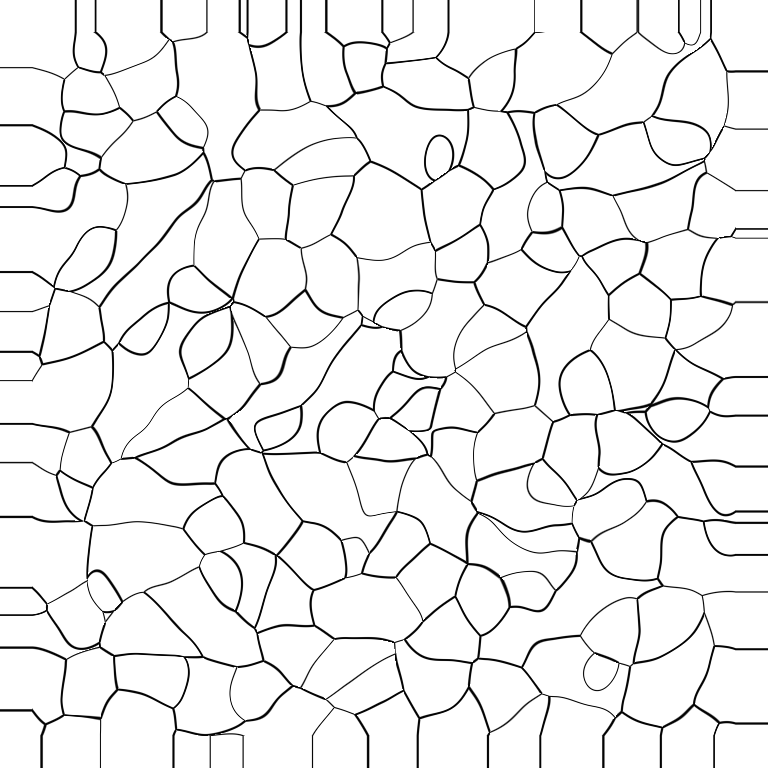
A three.js fragment shader for this pattern:

```glsl
#define GRID 13.0
#define MARGIN 0.042
#define JITTER 0.92
#define STRETCH_MAX 2.7
#define SIZE_MIN 0.78
#define SIZE_MAX 1.15
#define WOBBLE 0.09
#define THICK_HALF 0.00138
#define THIN_HALF 0.00075
#define THIN_SHARE 0.24
#define SOFTNESS 0.0018
#define INK vec3(0.01)

varying vec2 vUv;

float hash(vec2 p) {
  vec3 q = fract(vec3(p.xyx) * vec3(0.1031, 0.1030, 0.0973));
  q += dot(q, q.yzx + 33.33);
  return fract((q.x + q.y) * q.z);
}

vec2 hash2(vec2 p) {
  return vec2(hash(p + 17.3), hash(p + 71.9));
}

float noise(vec2 p) {
  vec2 i = floor(p);
  vec2 f = fract(p);
  f = f * f * (3.0 - 2.0 * f);
  return mix(mix(hash(i), hash(i + vec2(1.0, 0.0)), f.x),
             mix(hash(i + vec2(0.0, 1.0)), hash(i + 1.0), f.x), f.y);
}

// Elliptical distance to the seed of one cell: gradient in xy, distance in z
vec3 cellDistance(vec2 p, vec2 id) {
  vec2 seed = id + 0.5 + JITTER * (hash2(id) - 0.5);
  float angle = 6.2832 * noise(id * 0.23 + 5.0) + 0.9 * (hash(id + 131.0) - 0.5);
  vec2 along = vec2(cos(angle), sin(angle));
  vec2 across = vec2(-along.y, along.x);
  float size = mix(SIZE_MIN, SIZE_MAX, hash(id + 211.0));
  float stretch = mix(1.0, STRETCH_MAX, pow(hash(id + 307.0), 1.6));
  vec2 scale = 1.0 / (size * vec2(stretch, 1.0));

  vec2 offset = p - seed;
  vec2 local = vec2(dot(offset, along), dot(offset, across)) * scale;
  float d = max(length(local), 0.0001);
  vec2 slope = local * scale / d;
  return vec3(along * slope.x + across * slope.y, d);
}

void main() {
  // Clamping lets the lines run straight out to the rim
  vec2 inner = clamp(vUv, MARGIN, 1.0 - MARGIN);
  vec2 active_ = 1.0 - step(0.00001, abs(vUv - inner));
  vec2 p = inner * GRID + 40.0;
  p += WOBBLE * (vec2(noise(p * 1.7), noise(p * 1.7 + 53.0)) - 0.5) * 2.0;

  // Nearest and second nearest cell
  vec2 home = floor(p);
  vec3 first = vec3(0.0, 0.0, 100.0);
  vec3 second = first;
  vec2 firstId = home;
  vec2 secondId = home;
  for (int y = -3; y <= 3; y++) {
    for (int x = -3; x <= 3; x++) {
      vec2 id = home + vec2(float(x), float(y));
      vec3 c = cellDistance(p, id);
      if (c.z < first.z) {
        second = first;
        secondId = firstId;
        first = c;
        firstId = id;
      } else if (c.z < second.z) {
        second = c;
        secondId = id;
      }
    }
  }

  // True distance to the shared wall, in canvas units
  float slope = length((second.xy - first.xy) * active_);
  float wall = (second.z - first.z) / max(slope, 0.08) / GRID;

  // Each wall is either thick or thin
  float thin = step(hash(firstId + secondId + 401.0), THIN_SHARE);
  float halfWidth = mix(THICK_HALF, THIN_HALF, thin);
  float line = 1.0 - smoothstep(halfWidth - 0.5 * SOFTNESS, halfWidth + 0.5 * SOFTNESS, wall);
  gl_FragColor = vec4(mix(vec3(1.0), INK, line), 1.0);
}
```
